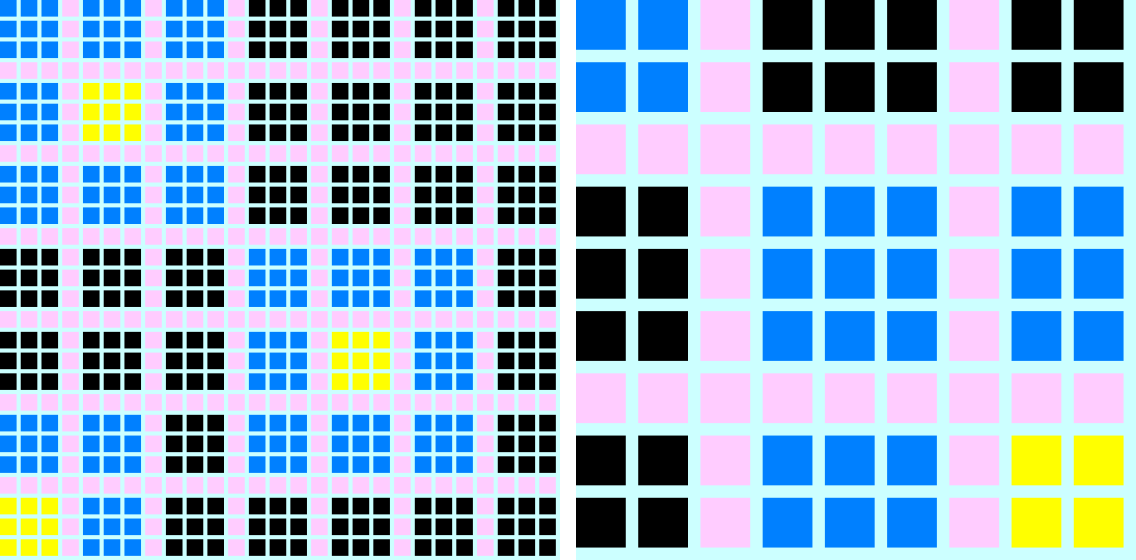
Left: the whole. Right: its middle third, enlarged.
This pattern is drawn by a WebGL 2 fragment shader. Its source:

```glsl
#version 300 es
precision highp float;
// Grid of small square tiles on pale cyan, grouped into 3x3 blocks with pink
// tiles between them. Blocks are black, except for yellow centers ringed by
// blue; the ring is a Chebyshev distance measured in blocks.

#define CELLS 27.0       // tiles across and down the canvas
#define BLOCK_PERIOD 4.0 // three block tiles plus one pink divider
#define TILE_SIZE 0.8    // tile side as a fraction of its cell
#define RING_RADIUS 1.0  // blue reach around a center, in blocks
#define GAP_COLOR vec3(0.8, 1.0, 1.0)
#define DIVIDER_COLOR vec3(1.0, 0.8, 1.0)
#define BLOCK_COLOR vec3(0.0)
#define RING_COLOR vec3(0.0, 0.5, 1.0)
#define CENTER_COLOR vec3(1.0, 1.0, 0.0)

uniform vec2 u_resolution;
out vec4 fragColor;

// Yellow blocks as (column, row), rows counted from the top.
const vec2 CENTERS[3] = vec2[3](vec2(1.0, 1.0), vec2(4.0, 4.0), vec2(0.0, 6.0));

float chebyshev(vec2 v) {
    return max(abs(v.x), abs(v.y));
}

vec3 blockColor(vec2 block) {
    float nearest = 1e3;
    for (int i = 0; i < CENTERS.length(); i++) {
        nearest = min(nearest, chebyshev(block - CENTERS[i]));
    }
    if (nearest < 0.5) return CENTER_COLOR;
    return nearest < RING_RADIUS + 0.5 ? RING_COLOR : BLOCK_COLOR;
}

vec3 tileColor(vec2 cell) {
    vec2 slot = mod(cell, BLOCK_PERIOD);
    bool isDivider = max(slot.x, slot.y) > BLOCK_PERIOD - 1.5;
    return isDivider ? DIVIDER_COLOR : blockColor(floor(cell / BLOCK_PERIOD));
}

void main() {
    // Cell space runs right and down from the top left corner.
    vec2 fromTopLeft = vec2(gl_FragCoord.x, u_resolution.y - gl_FragCoord.y);
    vec2 pixelSize = CELLS / u_resolution;

    // Shift by half a gap so each tile sits centered in its cell.
    vec2 position = fromTopLeft * pixelSize + 0.5 * (1.0 - TILE_SIZE);
    vec2 cell = floor(position);
    vec2 edgeDistance = abs(fract(position) - 0.5) - 0.5 * TILE_SIZE;

    // Box-filtered coverage smooths the tile edges over one pixel.
    vec2 coverage = clamp(0.5 - edgeDistance / pixelSize, 0.0, 1.0);
    vec3 color = mix(GAP_COLOR, tileColor(cell), coverage.x * coverage.y);
    fragColor = vec4(color, 1.0);
}
```
